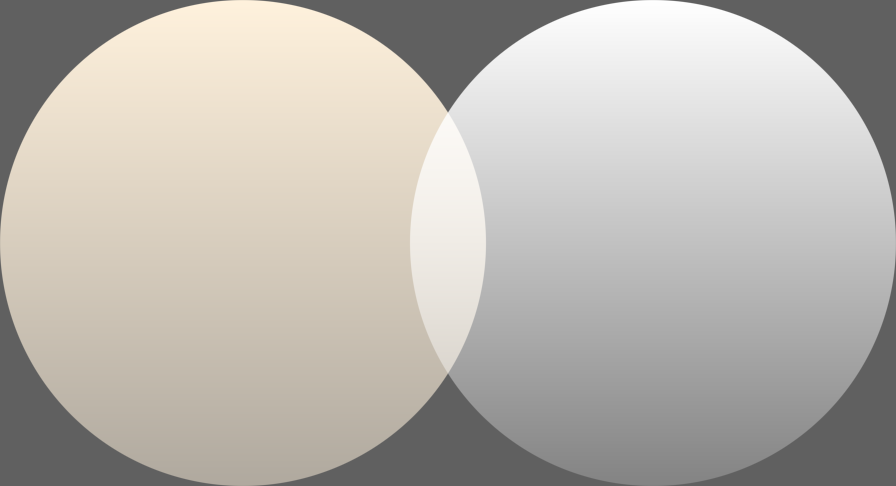
This background is drawn by a Shadertoy shader. Its source:

```glsl
// Coverage of a disc of half the canvas height, with a smoothed rim
float discMask(vec2 p, vec2 center) {
    float pixel = 1.0 / iResolution.y;
    return 1.0 - smoothstep(-0.75 * pixel, 0.75 * pixel, length(p - center) - 0.5);
}

void mainImage(out vec4 fragColor, in vec2 fragCoord) {
    vec2 p = fragCoord / iResolution.y;
    float aspect = iResolution.x / iResolution.y;

    // Flat grey backdrop
    vec3 color = vec3(0.376);

    // Cream disc at the left, fading to half opacity at the bottom
    vec3 cream = vec3(1.0, 0.947, 0.865);
    float creamOpacity = mix(0.5, 1.0, p.y);
    color = mix(color, cream, creamOpacity * discMask(p, vec2(0.5)));

    // White disc at the right, laid over the cream one
    float whiteOpacity = mix(0.22, 1.0, p.y);
    color = mix(color, vec3(1.0), whiteOpacity * discMask(p, vec2(aspect - 0.5, 0.5)));

    fragColor = vec4(color, 1.0);
}
```
